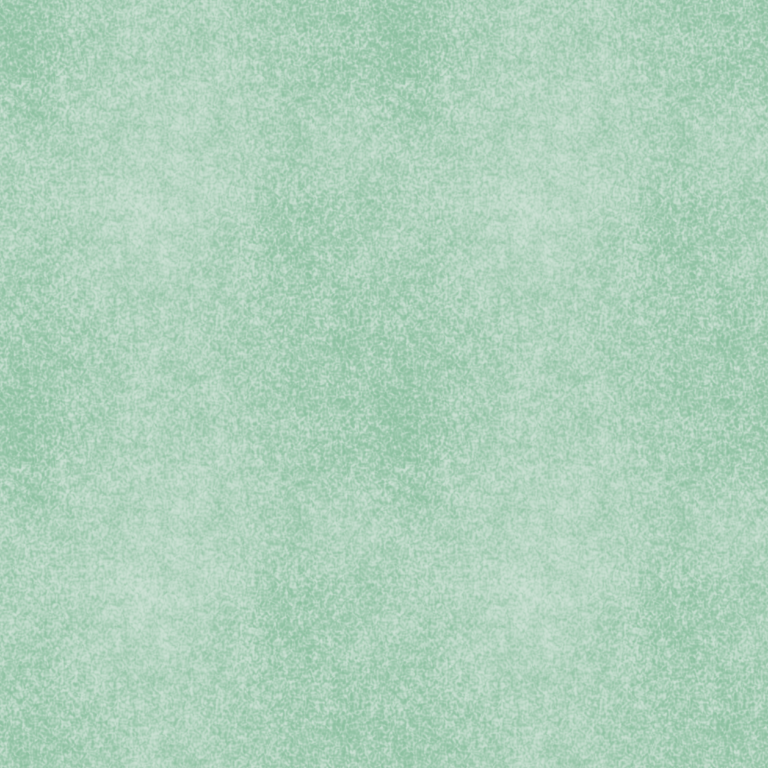
Reproduce this texture procedurally as a WebGL 2 fragment shader.

```glsl
#version 300 es
precision highp float;
// Mottled pale green paper: soft cloudy patches under a fine flaky grain, seamless.

uniform vec2 u_resolution;
out vec4 fragColor;

const float TILES = 2.0;                             // whole repeats across the canvas
const vec3 MID_GREEN = vec3(0.679, 0.821, 0.734);
const vec3 TONE_STEP = vec3(0.047, 0.024, 0.038);    // colour change per unit of tone
const float TONE_LIMIT = 3.2;
const float CLOUD_GAIN = 1.15;
const float GRAIN_GAIN = 2.0;
const float WARP = 0.0025;                           // grain distortion, in tiles
const float TAU = 6.2831853;

// Broad patches: centre x, centre y, radius, tone
const int PATCH_COUNT = 5;
const vec4 PATCHES[PATCH_COUNT] = vec4[](
    vec4(0.73, 0.40, 0.15, -0.75),
    vec4(0.92, 0.62, 0.11,  0.85),
    vec4(0.05, 0.86, 0.13, -0.70),
    vec4(0.36, 0.42, 0.16,  0.50),
    vec4(0.98, 0.34, 0.11,  0.45));

uint hash(uvec3 v) {
    uint h = v.x * 1664525u + v.y * 22695477u + v.z * 69069u + 1013u;
    h = (h ^ (h >> 16)) * 73244475u;
    h = (h ^ (h >> 15)) * 73244475u;
    return h ^ (h >> 16);
}

// Dot product of a random unit gradient with the offset from its lattice point
float corner(vec2 cell, vec2 offset, vec2 period, uint seed) {
    uvec2 wrapped = uvec2(mod(cell, period));
    float angle = float(hash(uvec3(wrapped, seed)) & 65535u) / 65536.0 * TAU;
    return dot(vec2(cos(angle), sin(angle)), offset);
}

// Gradient noise that wraps after the given number of cells
float noise(vec2 p, vec2 period, uint seed) {
    vec2 q = p * period;
    vec2 cell = floor(q);
    vec2 f = q - cell;
    vec2 s = f * f * f * (f * (f * 6.0 - 15.0) + 10.0);
    vec2 e = vec2(1.0, 0.0);
    float low = mix(corner(cell, f, period, seed),
                    corner(cell + e.xy, f - e.xy, period, seed), s.x);
    float high = mix(corner(cell + e.yx, f - e.yx, period, seed),
                     corner(cell + e.xx, f - e.xx, period, seed), s.x);
    return 1.6 * mix(low, high, s.y);
}

// Large light and dark areas
float broadTone(vec2 p) {
    float tone = -0.50 * cos(TAU * (p.x - 0.95)) - 0.30 * cos(TAU * (p.y - 0.05));
    for (int i = 0; i < PATCH_COUNT; i++) {
        vec4 area = PATCHES[i];
        vec2 d = fract(p - area.xy + 0.5) - 0.5;
        tone += area.w * exp(-dot(d, d) / (area.z * area.z));
    }
    return tone;
}

// Blotches between the patches and the grain
float cloudTone(vec2 p) {
    return 0.50 * noise(p, vec2(7.0), 1u)
         + 0.55 * noise(p, vec2(15.0), 2u)
         + 0.60 * noise(p, vec2(29.0), 3u);
}

// Fine flakes with a faint upright weave
float grainTone(vec2 p) {
    vec2 bend = vec2(noise(p, vec2(43.0), 4u), noise(p, vec2(43.0), 5u));
    vec2 q = p + WARP * bend;
    return 0.55 * noise(q, vec2(53.0, 47.0), 6u)
         + 0.80 * noise(q, vec2(89.0, 83.0), 7u)
         + 1.00 * noise(q, vec2(139.0, 131.0), 8u)
         + 0.40 * noise(p, vec2(157.0, 71.0), 9u);
}

void main() {
    vec2 p = fract(gl_FragCoord.xy / u_resolution * TILES);

    // Grain is stronger where the ground is dark
    float broad = broadTone(p);
    float contrast = mix(1.15, 0.75, smoothstep(-0.9, 0.9, broad));
    float tone = broad + CLOUD_GAIN * cloudTone(p)
               + GRAIN_GAIN * contrast * grainTone(p);
    tone = TONE_LIMIT * tanh(tone / TONE_LIMIT);

    fragColor = vec4(MID_GREEN + tone * TONE_STEP, 1.0);
}
```
